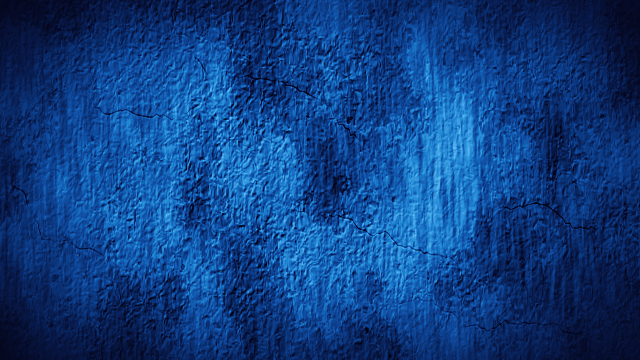
This texture is drawn by a Shadertoy shader. Its source:

```glsl
// Weathered blue plaster: fine vertical brush streaks over embossed crusty relief,
// with ragged worn patches, hairline cracks, a few pits and a dark vignette.
// One tone value is summed from these layers, then mapped to a blue ramp.

#define BASE_TONE 0.89
#define STREAK_GAIN 0.95
#define RELIEF_GAIN 1.30
#define RELIEF_SCALE 122.0
#define MOTTLE_GAIN 0.45
#define PATCH_DEPTH 0.48
#define PATCH_LEVEL 0.56
#define CRACK_COUNT 6
#define CRACK_WIDTH 0.0006
#define PIT_SCALE 17.0
#define PIT_SHARE 0.05
#define VIGNETTE 0.92

float hash(vec2 p) {
    return fract(sin(dot(p, vec2(127.1, 311.7))) * 43758.5453);
}

float noise(vec2 p) {
    vec2 i = floor(p), f = fract(p);
    f = f * f * (3.0 - 2.0 * f);
    return mix(mix(hash(i), hash(i + vec2(1, 0)), f.x),
               mix(hash(i + vec2(0, 1)), hash(i + vec2(1, 1)), f.x), f.y);
}

float fbm(vec2 p) {
    float sum = 0.0, amp = 0.5;
    for (int i = 0; i < 5; i++) {
        sum += amp * noise(p);
        p = p * 2.03 + 17.3;
        amp *= 0.5;
    }
    return sum / 0.97;
}

// Crusty plaster height, slightly drawn out along the brush direction
float plasterHeight(vec2 p) {
    vec2 q = p * vec2(1.0, 0.72) * RELIEF_SCALE;
    q += 1.4 * (vec2(noise(q * 0.4), noise(q * 0.4 + 31.0)) - 0.5);
    return 0.62 * noise(q) + 0.38 * noise(q * 1.9 + 7.0);
}

// Vertical bristle marks, from hair-fine to broad
float brushStreaks(vec2 p) {
    p.x += 0.010 * noise(p * vec2(9.0, 7.0)) + 0.002 * noise(p * 45.0);
    return 0.48 * noise(p * vec2(195.0, 17.0))
         + 0.37 * noise(p * vec2(98.0, 10.0) + 40.0)
         + 0.15 * noise(p * vec2(36.0, 4.0) + 80.0);
}

// Dark hairlines in x, their lit lower lips in y
vec2 cracks(vec2 p, float aspect, float px) {
    vec2 sum = vec2(0.0);
    for (int i = 0; i < CRACK_COUNT; i++) {
        float id = float(i);
        vec2 start = vec2(aspect * (id + 0.5) / float(CRACK_COUNT),
                          0.12 + 0.76 * hash(vec2(id, 4.0)));
        float angle = 1.1 * (hash(vec2(id, 9.0)) - 0.5);
        float c = cos(angle), s = sin(angle);
        vec2 q = mat2(c, -s, s, c) * (p - start);
        float reach = 0.16 + 0.20 * hash(vec2(id, 2.0));
        float wander = 0.10 * noise(vec2(q.x * 7.0, id * 9.0))
                     + 0.025 * noise(vec2(q.x * 28.0, id * 5.0))
                     + 0.009 * noise(vec2(q.x * 95.0, id * 3.0)) - 0.067;
        float d = q.y - wander;
        float fade = 1.0 - smoothstep(0.7 * reach, reach, abs(q.x));
        fade *= smoothstep(0.15, 0.55, noise(p * 22.0 + id));
        float line = 1.0 - smoothstep(CRACK_WIDTH, CRACK_WIDTH + px, abs(d));
        float lip = 1.0 - smoothstep(CRACK_WIDTH, CRACK_WIDTH + px, abs(d + 0.004));
        sum = max(sum, fade * vec2(line, lip));
    }
    return sum;
}

// Scattered chips: dark hollow in x, bright rim in y
vec2 pits(vec2 p) {
    vec2 cell = floor(p * PIT_SCALE), f = fract(p * PIT_SCALE);
    vec2 centre = 0.3 + 0.4 * vec2(hash(cell + 3.0), hash(cell + 8.0));
    float radius = 0.05 + 0.07 * hash(cell + 12.0);
    vec2 q = (f - centre) * vec2(1.0, 0.8);
    q += 0.12 * (noise(p * 140.0) - 0.5);
    float present = step(hash(cell + 21.0), PIT_SHARE);
    float hollow = 1.0 - smoothstep(radius - 0.03, radius + 0.03, length(q));
    float rim = 1.0 - smoothstep(radius - 0.03, radius + 0.03, length(q + vec2(0.0, 0.06)));
    return present * vec2(hollow, rim * (1.0 - hollow));
}

vec3 blueRamp(float tone) {
    float t = tone * 5.0;
    vec3 col = mix(vec3(0.015, 0.02, 0.10), vec3(0.03, 0.10, 0.29), clamp(t, 0.0, 1.0));
    col = mix(col, vec3(0.04, 0.20, 0.47), clamp(t - 1.0, 0.0, 1.0));
    col = mix(col, vec3(0.06, 0.29, 0.62), clamp(t - 2.0, 0.0, 1.0));
    col = mix(col, vec3(0.08, 0.40, 0.73), clamp(t - 3.0, 0.0, 1.0));
    col = mix(col, vec3(0.13, 0.53, 0.83), clamp(t - 4.0, 0.0, 1.0));
    return mix(col, vec3(0.38, 0.74, 0.95), clamp((t - 5.0) * 0.4, 0.0, 1.0));
}

void mainImage(out vec4 fragColor, in vec2 fragCoord) {
    vec2 p = fragCoord / iResolution.y;
    float aspect = iResolution.x / iResolution.y;

    // Brush marks and relief trade places across the wall
    float streak = brushStreaks(p) - 0.5;
    float height = plasterHeight(p);
    float relief = height - plasterHeight(p + vec2(-0.0025, 0.0035));
    float crust = smoothstep(0.38, 0.65, fbm(p * 3.2 + 50.0));
    float tone = BASE_TONE + STREAK_GAIN * mix(1.2, 0.75, crust) * streak
               + RELIEF_GAIN * mix(0.55, 1.1, crust) * relief
               + MOTTLE_GAIN * (fbm(p * vec2(11.0, 5.0) + 70.0) - 0.5);

    // Worn patches with edges torn along the streaks
    float wear = fbm(p * vec2(5.6, 3.8) + 11.0) + 0.60 * streak + 0.25 * (0.5 - height);
    tone -= PATCH_DEPTH * smoothstep(PATCH_LEVEL - 0.06, PATCH_LEVEL + 0.07, wear);

    // Damage
    vec2 crack = cracks(p, aspect, 1.0 / iResolution.y);
    vec2 pit = pits(p);
    tone += 0.12 * crack.y + 0.30 * pit.y - 0.55 * crack.x - 0.50 * pit.x;

    // Vignette
    vec2 q = (2.0 * fragCoord / iResolution.xy - 1.0) * vec2(0.92, 0.86);
    tone *= 1.0 - VIGNETTE * smoothstep(0.38, 1.27, length(q));

    fragColor = vec4(blueRamp(tone), 1.0);
}
```
